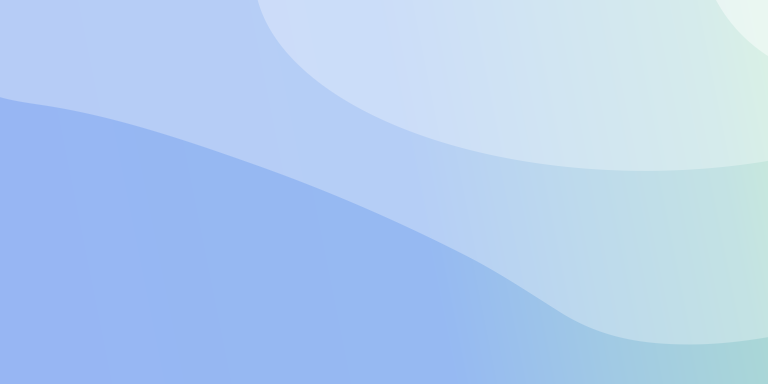
Write a Shadertoy shader that draws this background.

```glsl
// Soft layered backdrop: a blue to mint gradient under translucent white shapes.
// A smooth wave, a wide ellipse and a corner disc each brighten what lies below;
// the wave is a cubic Hermite curve and the discs use approximate distances.

const vec2 CANVAS = vec2(2.0, 1.0);
const vec3 WHITE = vec3(1.0);
const vec3 PERIWINKLE = vec3(0.592, 0.712, 0.953);
const vec3 SKY = vec3(0.587, 0.727, 0.948);
const vec3 HAZE = vec3(0.630, 0.790, 0.895);
const vec3 TEAL = vec3(0.665, 0.840, 0.845);
const vec3 MINT = vec3(0.700, 0.890, 0.790);

// Wave knots: x, height, slope
const int KNOTS = 7;
const vec3 WAVE[KNOTS] = vec3[KNOTS](
    vec3(0.0, 0.747, -0.28), vec3(0.125, 0.724, -0.16),
    vec3(0.667, 0.570, -0.355), vec3(1.216, 0.333, -0.51),
    vec3(1.458, 0.1875, -0.63), vec3(1.797, 0.103, 0.0),
    vec3(2.0, 0.122, 0.17));

// Cubic curve through two knots with the given end slopes
float hermite(vec3 a, vec3 b, float x) {
    float span = b.x - a.x;
    float t = (x - a.x) / span;
    float s = 1.0 - t;
    return a.y * s * s * (1.0 + 2.0 * t) + b.y * t * t * (3.0 - 2.0 * t)
         + span * t * s * (a.z * s - b.z * t);
}

float waveHeight(float x) {
    float height = WAVE[0].y;
    for (int i = 0; i < KNOTS - 1; i++) {
        if (x >= WAVE[i].x) height = hermite(WAVE[i], WAVE[i + 1], x);
    }
    return height;
}

// First-order signed distance to an ellipse, negative inside
float ellipseDistance(vec2 p, vec2 center, vec2 radii) {
    vec2 q = (p - center) / radii;
    float k = length(q);
    return k * (k - 1.0) / max(length(q / radii), 1e-4);
}

// Slightly slanted run of colours from left to right
vec3 backdrop(vec2 p) {
    float t = p.x + 0.2 * p.y;
    vec3 color = mix(PERIWINKLE, SKY, clamp(t / 1.19, 0.0, 1.0));
    color = mix(color, HAZE, clamp((t - 1.19) / 0.41, 0.0, 1.0));
    color = mix(color, TEAL, clamp((t - 1.6) / 0.4, 0.0, 1.0));
    return mix(color, MINT, clamp((t - 2.0) / 0.2, 0.0, 1.0));
}

// Lay translucent white where the distance is negative
vec3 veil(vec3 color, float dist, float opacity, float pixel) {
    float cover = clamp(0.5 - dist / pixel, 0.0, 1.0);
    return mix(color, WHITE, cover * opacity);
}

void mainImage(out vec4 fragColor, in vec2 fragCoord) {
    vec2 p = fragCoord / iResolution.xy * CANVAS;
    float pixel = CANVAS.y / iResolution.y;

    float wave = 0.92 * (waveHeight(p.x) - p.y);
    float ellipse = ellipseDistance(p, vec2(1.680, 1.068), vec2(1.018, 0.513));
    float disc = length(p - vec2(2.213, 1.188)) - 0.396;

    // Layers from back to front
    vec3 color = backdrop(p);
    color = veil(color, wave, 0.30, pixel);
    color = veil(color, ellipse, 0.30, pixel);
    color = veil(color, disc, 0.45, pixel);
    fragColor = vec4(color, 1.0);
}
```
